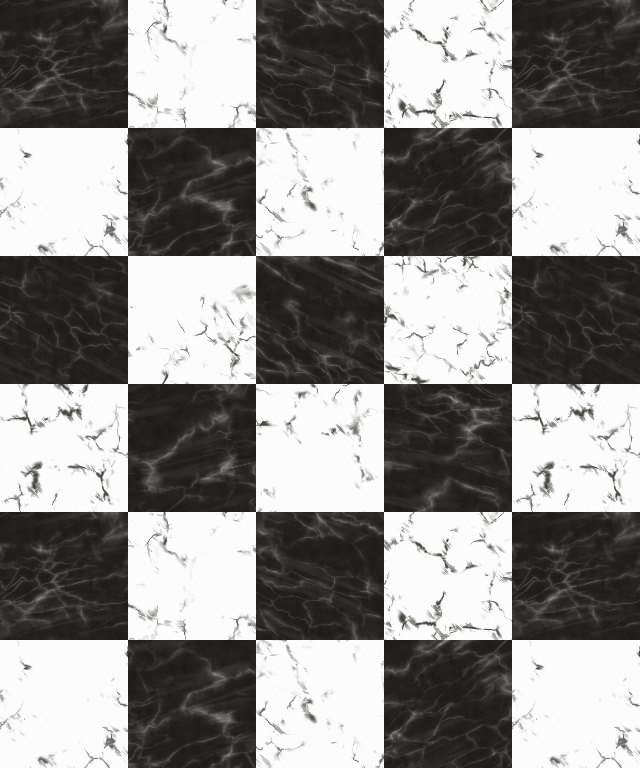
This texture is drawn by a Shadertoy shader. Its source:

```glsl
// Checkerboard of black and white marble tiles, five across and six down.
// Each stone is veined by warped cellular edges, broken up by layered sines;
// the veining differs from tile to tile and recurs every four tiles.

vec2 hash2(vec2 p) {
    return fract(sin(vec2(dot(p, vec2(127.1, 311.7)), dot(p, vec2(269.5, 183.3)))) * 4375.85);
}

// Layered, rotated sines, roughly -0.8 to 0.8
float sineNoise(vec2 p) {
    float sum = 0.0, amp = 0.5;
    for (int i = 0; i < 4; i++) {
        p = mat2(0.8, -0.6, 0.6, 0.8) * p * 1.8 + 1.3;
        p += 0.7 * sin(p.yx + float(i));
        sum += amp * sin(p.x) * sin(p.y);
        amp *= 0.6;
    }
    return sum;
}

vec2 warp(vec2 p, float freq, float amount) {
    return p + amount * vec2(sineNoise(p * freq), sineNoise(p * freq + 9.0));
}

// Cellular noise: zero on the borders between cells
float cellEdge(vec2 p) {
    vec2 cell = floor(p), f = fract(p);
    float near = 8.0, second = 8.0;
    for (int y = -1; y <= 1; y++)
    for (int x = -1; x <= 1; x++) {
        vec2 o = vec2(x, y);
        float d = length(o + hash2(cell + o) - f);
        second = min(second, max(near, d));
        near = min(near, d);
    }
    return second - near;
}

// White stone: thin, dark, interrupted cracks with feathery flecks beside them
vec3 whiteMarble(vec2 q) {
    vec2 w = warp(q, 5.0, 0.07);
    float grit = smoothstep(-0.25, 0.3, sineNoise(q * 14.0));
    float flecks = smoothstep(0.2, 0.5, sineNoise(vec2(q.x + q.y, 2.2 * (q.x - q.y)) * 8.0));
    float ink = 0.0;
    for (int i = 0; i < 2; i++) {
        float k = float(i);
        float edge = cellEdge(w * (2.1 + 2.3 * k) + 5.0 * k);
        float patches = smoothstep(0.0 + 0.1 * k, 0.35 + 0.1 * k, sineNoise(q * 2.3 + 7.0 * k));
        float crack = smoothstep(0.085, 0.01, edge) * grit;
        float feather = 0.65 * smoothstep(0.24, 0.03, edge) * flecks;
        ink = max(ink, patches * max(crack, feather) * (1.0 - 0.2 * k));
    }
    return mix(vec3(0.99), vec3(0.2, 0.2, 0.19), 0.9 * ink);
}

// Black stone: soft grey veins, drawn out along a slanted grain
vec3 blackMarble(vec2 q, float slant) {
    float c = cos(slant), s = sin(slant);
    vec2 g = mat2(c, -s, s, c) * q * vec2(0.75, 1.15);
    vec2 w = warp(g, 3.5, 0.1);
    float glow = 0.0;
    for (int i = 0; i < 3; i++) {
        float k = float(i);
        float edge = cellEdge(w * vec2(1.0, 1.5) * (1.4 + 1.5 * k) + 11.0 * k);
        float patches = smoothstep(-0.15, 0.5, sineNoise(q * 1.9 + 4.0 * k));
        glow += patches * (0.27 - 0.06 * k) * exp(-13.0 * edge);
    }
    float wisps = smoothstep(0.15, 0.7, sineNoise(g * vec2(2.0, 8.0)));
    float grain = sineNoise(q * 16.0);
    glow *= 0.9 + 0.6 * grain;
    return vec3(0.123, 0.12, 0.113) + max(glow, 0.0) + 0.05 * wisps + 0.018 * grain;
}

void mainImage(out vec4 fragColor, in vec2 fragCoord) {
    // Tile coordinates, counted from the upper left
    vec2 uv = fragCoord / iResolution.xy;
    vec2 p = vec2(uv.x, 1.0 - uv.y) * vec2(5.0, 6.0);
    vec2 seed = hash2(mod(floor(p), 4.0) + 3.0);
    vec2 q = fract(p) + floor(seed * 40.0) * 1.37;

    // Smoothed checker: 0 on black tiles, 1 on white
    vec2 pixel = vec2(5.0, 6.0) / iResolution.xy;
    vec2 wave = abs(mod(p + 0.5, 2.0) - 1.0) - 0.5;
    vec2 side = clamp(2.0 * wave / pixel, -1.0, 1.0);
    float white = 0.5 - 0.5 * side.x * side.y;

    vec3 color = mix(blackMarble(q, 1.2 * seed.x - 0.6), whiteMarble(q), white);
    fragColor = vec4(color, 1.0);
}
```
